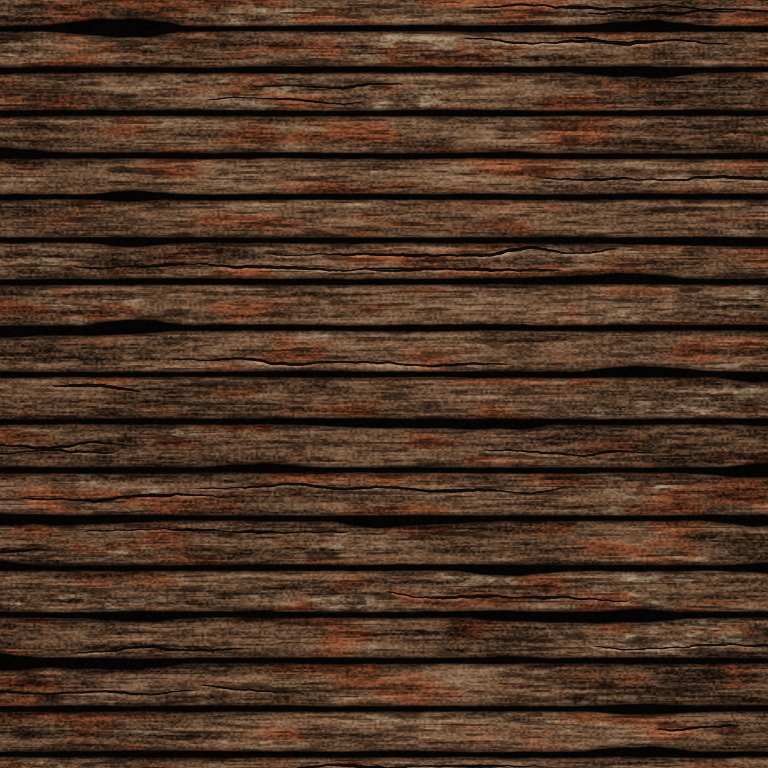
A three.js fragment shader for this texture:

```glsl
// Seventeen weathered horizontal planks divided by ragged black gaps.
// Gap heights come from a warped row count; stretched noise makes the grain,
// and each plank gets its own tone, pale flaking, rust stains and cracks.
varying vec2 vUv;

float hash(vec2 p) {
  vec3 q = fract(vec3(p.xyx) * 0.1031);
  q += dot(q, q.yzx + 33.33);
  return fract((q.x + q.y) * q.z);
}

float noise(vec2 p) {
  vec2 i = floor(p), f = fract(p);
  f = f * f * (3.0 - 2.0 * f);
  return mix(mix(hash(i), hash(i + vec2(1.0, 0.0)), f.x),
             mix(hash(i + vec2(0.0, 1.0)), hash(i + 1.0), f.x), f.y);
}

float fbm(vec2 p) {
  float sum = 0.0, weight = 0.5;
  for (int i = 0; i < 4; i++) {
    sum += weight * noise(p);
    p = p * 2.03 + 17.7;
    weight *= 0.5;
  }
  return sum / 0.9375;
}

// Depth of a gap below the top, unevenly spaced
float gapDepth(float row) {
  float a = 6.28319 * row / 17.0;
  return 0.0274 + row / 17.0 + 0.0098 * cos(a) - 0.0078 * sin(a)
       + 0.004 * (hash(vec2(mod(row, 17.0), 4.0)) - 0.5);
}

// Half width of a gap: thin, with occasional broken-out pockets
float gapReach(float x, float row, float side) {
  float lane = row * 7.31 + side * 3.7 + 20.0;
  float pocket = smoothstep(0.66, 0.98, noise(vec2(x * 6.0, lane)));
  return 0.0026 + 0.002 * noise(vec2(x * 11.0, lane + 50.0))
       + 0.0016 * (fbm(vec2(x * 50.0, lane)) - 0.5)
       + 0.009 * pocket * (0.6 + 0.4 * noise(vec2(x * 40.0, lane)));
}

// Dark split (x) and the pale lip beneath it (y)
vec2 cracks(float x, float depth, float top, float bottom, float board) {
  vec2 result = vec2(0.0);
  for (int k = 0; k < 3; k++) {
    vec2 seed = vec2(board + 31.0, float(k) * 9.0 + 2.0);
    float reach = mix(0.05, 0.26, hash(seed));
    float u = (x - hash(seed + 3.1)) / reach;
    float body = max(0.0, 1.0 - u * u);
    float path = mix(top, bottom, 0.25 + 0.5 * hash(seed + 5.7))
               + 0.007 * u * (hash(seed + 8.3) - 0.4)
               + 0.009 * (noise(vec2(x * 16.0, seed.x + seed.y)) - 0.5)
               + 0.004 * (fbm(vec2(x * 65.0, seed.x)) - 0.5);
    float offset = depth - path;
    float width = 0.0019 * body * noise(vec2(x * 24.0, seed.y + seed.x * 2.0));
    float shown = step(0.48, hash(seed + 11.9)) * smoothstep(0.0, 0.15, body);
    float split = 1.0 - smoothstep(width, width + 0.0014, abs(offset));
    float lip = smoothstep(0.0, 0.0015, offset - width)
              * (1.0 - smoothstep(0.0015, 0.0055, offset - width));
    lip *= smoothstep(0.35, 0.7, noise(vec2(x * 18.0, seed.x + 70.0)));
    result = max(result, shown * vec2(split, lip));
  }
  return result;
}

void main() {
  float x = vUv.x, depth = 1.0 - vUv.y;

  // Find the plank containing this height
  float board = -1.0;
  for (int i = 0; i < 18; i++) {
    if (gapDepth(float(i)) < depth) board = float(i);
  }
  float top = gapDepth(board), bottom = gapDepth(board + 1.0);
  float topEdge = depth - top - gapReach(x, board, 1.0);
  float bottomEdge = bottom - depth - gapReach(x, board + 1.0, 0.0);
  float edge = min(topEdge, bottomEdge);

  // Grain, fibres and coarse speckle
  vec2 p = vec2(x + board * 3.17 + 9.0, depth);
  float grain = fbm(p * vec2(7.0, 120.0));
  float fibre = noise(p * vec2(36.0, 430.0));
  float speck = noise(p * vec2(310.0, 470.0));
  float patches = fbm(p * vec2(9.0, 22.0));
  float tone = 0.41 + 0.62 * (grain - 0.5) + 0.36 * (fibre - 0.5)
             + 0.36 * (speck - 0.5) + 0.36 * (patches - 0.5);
  tone += 0.1 * (hash(vec2(board + 5.0, 8.0)) - 0.5);
  tone += 0.05 * cos(6.28319 * (x - 0.52));
  tone -= 0.09 * exp(-pow((depth - 0.59) / 0.05, 2.0));

  // Pale flakes gather in patches along the fibres
  float flakes = smoothstep(0.54, 0.74, fbm(p * vec2(6.0, 28.0) + 40.0))
               * smoothstep(0.48, 0.72, fbm(p * vec2(65.0, 210.0)));
  vec2 crack = cracks(x, depth, top, bottom, board);
  tone += 0.3 * flakes + 0.26 * crack.y;

  // Short dark checks and shaded plank edges
  float checks = smoothstep(0.7, 0.86, noise(p * vec2(24.0, 300.0) + 80.0));
  tone *= (1.0 - 0.5 * checks) * mix(0.5, 1.0, smoothstep(0.0, 0.007, edge));

  // Brown ramp, rust stains and greyed flakes
  vec3 wood = mix(vec3(0.09, 0.055, 0.035), vec3(0.43, 0.31, 0.22),
                  clamp(tone * 2.0, 0.0, 1.0));
  wood = mix(wood, vec3(0.68, 0.56, 0.45), clamp(tone * 2.0 - 1.0, 0.0, 1.0));
  float rust = smoothstep(0.5, 0.75, fbm(p * vec2(12.0, 45.0) + 120.0));
  wood *= mix(vec3(1.0), vec3(1.12, 0.86, 0.74), rust);
  wood = mix(wood, wood.ggg * vec3(1.15, 1.08, 0.88), 0.5 * flakes);

  // Cut the splits and the gaps
  vec3 gapColor = vec3(0.025, 0.02, 0.016) * (0.4 + speck);
  wood = mix(wood, gapColor, 0.92 * crack.x);
  gl_FragColor = vec4(mix(gapColor, wood, smoothstep(-0.001, 0.0018, edge)), 1.0);
}
```
